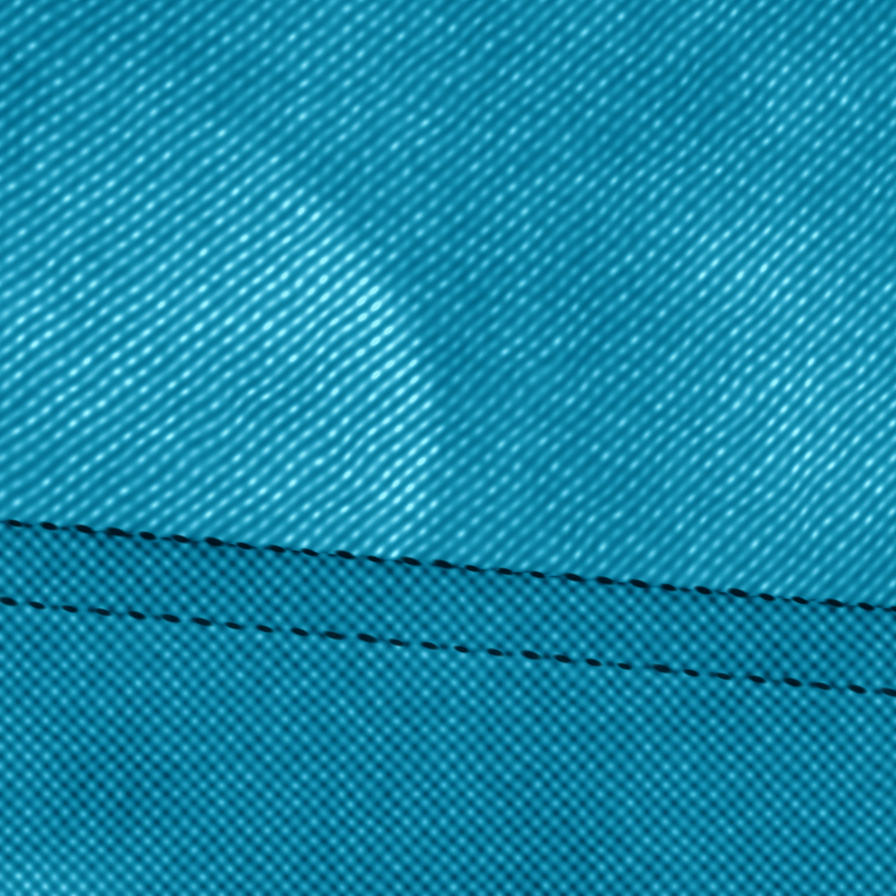
This texture is drawn by a WebGL 2 fragment shader. Its source:

```glsl
#version 300 es
precision highp float;
uniform vec2 u_resolution;
out vec4 outColor;

const float TAU = 6.2831853;
const float TWILL_PITCH = 0.0160;   // distance between twill ridges
const float TWILL_STITCH = 0.0200;  // length of one thread float
const float TWILL_ANGLE = 0.63;
const float TWILL_BEND = 0.12;      // ridges tighten toward the right
const float MESH_PITCH = 0.0146;
const vec2 UPPER_SEAM = vec2(0.418, -0.098);  // height at left, slope
const vec2 LOWER_SEAM = vec2(0.329, -0.103);
const float STITCH_SPACING = 0.0365;
const vec2 STITCH_SIZE = vec2(0.0090, 0.0036);
const vec3 STITCH_COLOR = vec3(0.0, 0.06, 0.10);
const vec3 THREAD_RAMP[6] = vec3[6](
  vec3(0.00, 0.27, 0.38), vec3(0.01, 0.43, 0.56), vec3(0.05, 0.52, 0.65),
  vec3(0.13, 0.62, 0.75), vec3(0.31, 0.75, 0.87), vec3(0.58, 0.95, 1.00));

float hash(vec2 p) {
  vec3 q = fract(vec3(p.xyx) * 0.1031);
  q += dot(q, q.yzx + 33.33);
  return fract((q.x + q.y) * q.z);
}

float noise(vec2 p) {
  vec2 i = floor(p), f = fract(p);
  f = f * f * (3.0 - 2.0 * f);
  return mix(mix(hash(i), hash(i + vec2(1, 0)), f.x),
             mix(hash(i + vec2(0, 1)), hash(i + vec2(1, 1)), f.x), f.y);
}

float blob(vec2 p, vec2 center, vec2 radius) {
  vec2 d = (p - center) / radius;
  return exp(-dot(d, d));
}

// Tone 0..5 walks the ramp; below 0 it falls toward black.
vec3 threadColor(float tone) {
  float t = clamp(tone, 0.0, 4.999);
  int i = int(t);
  vec3 c = mix(THREAD_RAMP[i], THREAD_RAMP[i + 1], fract(t));
  return c * (1.0 + 0.45 * clamp(tone, -1.5, 0.0));
}

// Satin sheen: a curved fold with a crisp right side, and softer patches.
float sheen(vec2 p) {
  float ridge = 0.465 - 1.75 * (p.y - 0.5) * (p.y - 0.5);
  float d = p.x - ridge;
  float across = d > 0.0 ? exp(-d * d / 0.0007) : exp(d / 0.17);
  float rise = (p.y - 0.60) / 0.22;
  float fold = across * exp(-rise * rise);
  float left = blob(p, vec2(0.08, 0.58), vec2(0.22, 0.14));
  float right = blob(p, vec2(0.84, 0.71), vec2(0.09, 0.07))
              + blob(p, vec2(0.93, 0.52), vec2(0.16, 0.14));
  return 1.25 * fold + 0.45 * left + 0.55 * right;
}

float twillTone(vec2 p) {
  vec2 wobble = vec2(noise(p * 24.0), noise(p * 24.0 + 71.0)) - 0.5;
  vec2 q = p + 0.005 * wobble;
  vec2 along = vec2(cos(TWILL_ANGLE), sin(TWILL_ANGLE));
  float row = (dot(q, vec2(-along.y, along.x)) - TWILL_BEND * q.x * q.x) / TWILL_PITCH;
  float id = floor(row);
  float run = dot(q, along) / TWILL_STITCH + 0.37 * id + 0.3 * hash(vec2(id + 90.0, 5.0));
  float ridge = -cos(TAU * row);
  float bead = -cos(TAU * run);
  float grain = hash(vec2(id + 90.0, floor(run) + 40.0)) - 0.5;
  float inside = 0.5 + 0.5 * ridge;
  float gloss = sheen(p);
  float tone = 2.25 + gloss + 0.6 * (noise(p * 9.0) - 0.5) + 0.7 * (noise(p * 95.0) - 0.5);
  tone += (0.9 + 0.45 * gloss) * ridge;
  tone += inside * (0.6 * bead + 1.2 * grain * (0.5 + 0.5 * bead));
  tone -= 0.35 * blob(p, vec2(0.53, 0.67), vec2(0.06, 0.14));
  return tone - 0.25 * blob(p, vec2(0.08, 0.97), vec2(0.25, 0.12));
}

float meshTone(vec2 p) {
  vec2 q = p + 0.0035 * (vec2(noise(p * 30.0), noise(p * 30.0 + 37.0)) - 0.5);
  vec2 cell = vec2(q.x + q.y, q.y - q.x) * 0.7071 / MESH_PITCH;
  vec2 wave = cos(TAU * cell);
  float grain = hash(floor(cell + 0.5) + 150.0) - 0.5;
  float crown = (0.5 + 0.5 * wave.x) * (0.5 + 0.5 * wave.y);
  float tone = 1.45 + 0.75 * wave.x + 0.5 * wave.y + crown * (0.5 + 0.9 * grain);
  tone += 0.5 * (noise(p * 8.0) - 0.5) + 0.5 * (noise(p * 90.0) - 0.5);
  return tone + 1.1 * blob(p, vec2(0.02, 0.0), vec2(0.10, 0.05));
}

// Coverage of a dashed thread; x runs along the seam, y is the height above it.
float stitches(vec2 s, float seed, float blur) {
  float id = floor(s.x / STITCH_SPACING);
  float jitter = hash(vec2(id + 10.0, seed)) - 0.5;
  vec2 d = vec2(s.x - (id + 0.5 + 0.16 * jitter) * STITCH_SPACING, s.y - 0.002 * jitter);
  d.y += 0.16 * d.x;
  float size = 1.0 + 0.35 * jitter;
  float edge = (length(d / (STITCH_SIZE * size)) - 1.0) * STITCH_SIZE.y;
  return 1.0 - smoothstep(-blur, blur, edge);
}

void main() {
  vec2 p = gl_FragCoord.xy / u_resolution;
  float blur = max(1.0 / u_resolution.y, 0.0016);
  float upper = p.y - UPPER_SEAM.x - UPPER_SEAM.y * p.x;
  float lower = p.y - LOWER_SEAM.x - LOWER_SEAM.y * p.x;

  // Satin panel above, matte panel below
  float tone = mix(meshTone(p), twillTone(p), smoothstep(-blur, blur, upper));

  // Creases and the raised hem between the seams
  tone -= 1.3 * exp(-pow(upper / 0.0035, 2.0)) + 0.8 * exp(-pow(lower / 0.003, 2.0));
  tone -= 0.35 * exp(-pow((upper + 0.008) / 0.009, 2.0));
  tone += 0.35 * exp(-pow((lower + 0.010) / 0.006, 2.0));
  vec3 color = threadColor(tone);

  // Dark seam threads
  color = mix(color, STITCH_COLOR, 0.92 * stitches(vec2(p.x, upper), 3.0, blur));
  color = mix(color, STITCH_COLOR, 0.85 * stitches(vec2(p.x + 0.012, lower), 17.0, blur));
  outColor = vec4(color, 1.0);
}
```
